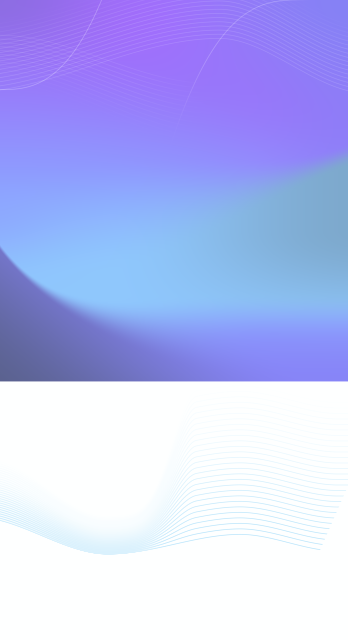
Reproduce this background procedurally as a Shadertoy shader.

```glsl
#define PANEL_BOTTOM 0.596
#define PAGE_COLOR vec3(0.995, 1.0, 1.0)
#define MESH_COLOR vec3(0.66, 0.87, 0.98)
#define SKY vec3(0.56, 0.78, 0.99)
#define TEAL vec3(0.49, 0.66, 0.80)
#define PERIWINKLE vec3(0.55, 0.63, 1.0)
#define VIOLET vec3(0.60, 0.46, 0.98)
#define ORCHID vec3(0.65, 0.42, 1.0)
#define INDIGO vec3(0.52, 0.51, 0.96)
#define SLATE vec3(0.35, 0.38, 0.55)
#define LINE_WIDTH 0.0011

// Soft round spot, 1 at its centre
float spot(vec2 p, vec2 center, vec2 radius) {
    vec2 d = (p - center) / radius;
    return exp(-dot(d, d));
}

// Change of a field per screen pixel
float slope(float field) {
    return max(length(vec2(dFdx(field), dFdy(field))), 1e-5);
}

// Coverage of a thin line at a given distance in pixels
float lineCoverage(float distancePx) {
    float width = LINE_WIDTH * iResolution.y;
    float blur = max(width, 1.0);
    return min(width, 1.0) * (1.0 - smoothstep(0.0, blur, distancePx));
}

// Line along the zero of a field
float stroke(float field) {
    return lineCoverage(abs(field) / slope(field));
}

// Lines at every whole number of a field; dense areas turn to an even tint
float contours(float field) {
    float s = slope(field);
    float crisp = lineCoverage(abs(fract(field + 0.5) - 0.5) / s);
    float even = min(LINE_WIDTH * iResolution.y * s, 1.0);
    return mix(crisp, even, smoothstep(0.35, 0.75, s));
}

// Colour fields of the upper panel
vec3 panelGradient(vec2 p) {
    // Violet top fading down to periwinkle
    vec3 color = mix(VIOLET, PERIWINKLE, smoothstep(0.07, 0.33, p.y - 0.1 * p.x * p.x));
    color = mix(color, ORCHID, 0.85 * spot(p, vec2(0.42, 0.02), vec2(0.28, 0.09)));
    color = mix(color, INDIGO, 0.9 * spot(p, vec2(1.05, 0.0), vec2(0.42, 0.12)));
    color = mix(color, INDIGO, 0.5 * smoothstep(0.7, 1.05, p.x));
    color -= vec3(0.05, 0.03, 0.09) * spot(p, vec2(0.0), vec2(0.28, 0.08));

    // Blue band, crisp at the right and hazy at the left
    float bandTop = 0.345 - 0.103 * p.x * p.x;
    float haze = mix(0.09, 0.018, smoothstep(0.3, 1.0, p.x));
    float tealAmount = smoothstep(0.3, 1.05, p.x) * (1.0 - smoothstep(0.36, 0.54, p.y));
    vec3 band = mix(SKY, TEAL, tealAmount);
    band = mix(band, PERIWINKLE, 0.5 * spot(p, vec2(-0.05, 0.34), vec2(0.2, 0.07)));
    band = mix(band, PERIWINKLE, smoothstep(0.46, 0.54, p.y) * smoothstep(0.2, 0.8, p.x));
    color = mix(color, band, smoothstep(-haze, haze, p.y - bandTop));

    // Dark hill rising at the lower left
    float hillTop = 0.385 + 0.13 * (1.0 - exp(-5.5 * p.x));
    float hillBlur = mix(0.004, 0.055, smoothstep(0.0, 0.75, p.x));
    float hillLight = smoothstep(-0.1, 0.9, p.x + 2.2 * (PANEL_BOTTOM - p.y));
    vec3 hill = mix(SLATE, vec3(0.53, 0.52, 0.97), hillLight);
    return mix(color, hill, smoothstep(-hillBlur, 1.5 * hillBlur, p.y - hillTop));
}

// Faint white threads over the top of the panel
float panelThreads(vec2 p) {
    float leftFold = p.y - 0.14 + 0.14 * pow(max(p.x / 0.292, 0.0), 2.7);
    float rightFold = p.y - 0.227 * pow(max(1.0 - (p.x - 0.49) / 0.371, 0.0), 2.7);
    float light = 0.38 * stroke(leftFold) * (1.0 - smoothstep(0.28, 0.32, p.x));
    light += 0.35 * stroke(rightFold) * smoothstep(0.48, 0.62, p.x)
           * (1.0 - smoothstep(0.8, 0.9, p.x));

    // Two crossing sheets of waves
    float arch = 0.145 - 0.085 * smoothstep(-0.1, 0.63, p.x) + 0.085 * smoothstep(0.63, 1.05, p.x);
    float archRow = (arch - p.y) / 0.0065;
    light += 0.19 * contours(archRow) * smoothstep(-0.5, 0.0, archRow)
           * (1.0 - smoothstep(8.0, 18.0, archRow));
    float drape = 0.055 + 0.075 * smoothstep(0.0, 0.6, p.x);
    float drapeRow = (p.y - drape) / (0.006 + 0.003 * p.x);
    light += 0.12 * contours(drapeRow) * smoothstep(-0.5, 0.0, drapeRow)
           * (1.0 - smoothstep(3.0, 14.0, drapeRow)) * (1.0 - smoothstep(0.35, 0.62, p.x));
    return light;
}

// Folded sheet of blue lines on the page
float pageMesh(vec2 p) {
    float base = 0.808 + 0.058 * smoothstep(-0.07, 0.31, p.x)
               - 0.031 * smoothstep(0.31, 0.69, p.x) + 0.026 * smoothstep(0.69, 0.97, p.x);
    float rise = smoothstep(0.3, 0.565, p.x);
    float spacing = mix(0.0034, 0.0022, smoothstep(0.0, 0.3, p.x));
    spacing = mix(spacing, 0.0086, rise * rise * rise);
    float row = (base - p.y) / spacing;
    float rightEnd = 0.921 + 0.8 * (0.858 - p.y);
    float inside = smoothstep(-0.5, -0.2, row) * (1.0 - smoothstep(22.0, 28.0, row));
    inside *= 1.0 - smoothstep(-0.002, 0.002, p.x - rightEnd);
    return contours(row) * inside * mix(0.85, 0.12, smoothstep(0.0, 22.0, row));
}

void mainImage(out vec4 fragColor, in vec2 fragCoord) {
    // Canvas units, with y running down from the top
    vec2 p = fragCoord / iResolution.xy;
    p.y = 1.0 - p.y;

    vec3 panel = mix(panelGradient(p), vec3(0.9, 0.88, 1.0), panelThreads(p));
    vec3 page = mix(PAGE_COLOR, MESH_COLOR, pageMesh(p));
    float edge = 0.75 / iResolution.y;
    float onPage = smoothstep(-edge, edge, p.y - PANEL_BOTTOM);
    fragColor = vec4(mix(panel, page, onPage), 1.0);
}
```
